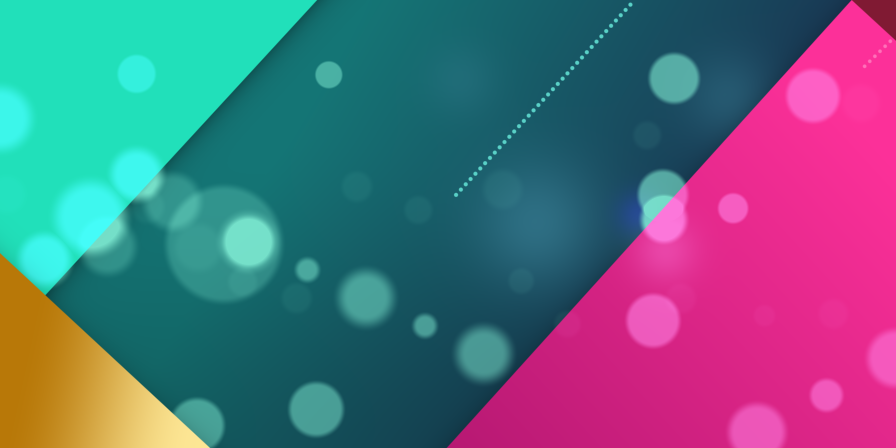
Give the GLSL for this background, as a Shadertoy shader.

```glsl
// Diagonal colour panels (mint, teal, pink, gold) under drifting bokeh lights.
// Panels are half planes with gradients and soft shadows; lights are discs set
// along trails by loops, tinted by the panel they fall on.

const vec3 TEAL = vec3(0.08, 0.46, 0.46);
const vec3 NAVY = vec3(0.10, 0.20, 0.32);
const vec3 MINT = vec3(0.13, 0.88, 0.73);
const vec3 MAGENTA = vec3(0.70, 0.09, 0.44);
const vec3 HOT_PINK = vec3(0.99, 0.19, 0.60);
const vec3 GOLD = vec3(0.72, 0.47, 0.03);
const vec3 CREAM = vec3(0.99, 0.90, 0.58);
const vec3 MAROON = vec3(0.50, 0.10, 0.20);
const vec3 HAZE = vec3(0.24, 0.52, 0.61);
const vec3 VIOLET = vec3(0.16, 0.28, 0.68);

float hash(float n) {
    return fract(sin(n * 127.1) * 4375.85);
}

// Signed distance to the line a-b, positive on its left
float leftOf(vec2 p, vec2 a, vec2 b) {
    vec2 d = normalize(b - a);
    return d.x * (p.y - a.y) - d.y * (p.x - a.x);
}

float cover(float dist, float pixel) {
    return smoothstep(-pixel, pixel, dist);
}

float shadow(float dist, float strength) {
    return 1.0 - strength * exp(-max(-dist, 0.0) / 0.022);
}

// Soft-edged disc; soft runs from 0 (crisp) to 1 (blurred)
float disc(vec2 p, vec2 center, float radius, float soft) {
    float inner = radius * (0.92 - soft);
    return 1.0 - smoothstep(inner, radius * (1.0 + 0.3 * soft), length(p - center));
}

float glow(vec2 p, vec2 center, float radius) {
    vec2 q = (p - center) / radius;
    return exp(-dot(q, q));
}

// Evenly spaced discs from a to b, alternating two radii
float trail(vec2 p, vec2 a, vec2 b, int count, vec2 radii, float soft) {
    float light = 0.0;
    for (int i = 0; i < count; i++) {
        vec2 center = mix(a, b, float(i) / float(count - 1));
        float radius = i % 2 == 0 ? radii.x : radii.y;
        light = max(light, disc(p, center, radius, soft));
    }
    return light;
}

// Faint discs strewn over the whole canvas
float scatter(vec2 p, float seed) {
    float light = 0.0;
    for (float i = 0.0; i < 16.0; i++) {
        float n = seed + i * 3.0;
        vec2 center = vec2(2.0 * (i + hash(n)) / 16.0, 0.8 * hash(n + 1.0));
        light += disc(p, center, mix(0.02, 0.06, hash(n + 2.0)), 0.25);
    }
    return light;
}

// Row of round dots from a to b
float dottedLine(vec2 p, vec2 a, vec2 b, float spacing, float radius, float pixel) {
    vec2 dir = normalize(b - a);
    float last = floor(length(b - a) / spacing);
    float index = clamp(round(dot(p - a, dir) / spacing), 0.0, last);
    return cover(radius - length(p - a - dir * index * spacing), pixel);
}

// All the bokeh light reaching a point
float bokeh(vec2 p) {
    float light = 0.07 * scatter(p, 5.0);
    light += 0.75 * trail(p, vec2(0.10, 0.42), vec2(0.305, 0.61), 3, vec2(0.065, 0.09), 0.3);
    light += 0.28 * trail(p, vec2(0.24, 0.45), vec2(0.385, 0.55), 2, vec2(0.07), 0.25);
    light += 0.50 * trail(p, vec2(0.555, 0.46), vec2(1.08, 0.21), 5, vec2(0.07, 0.03), 0.35);
    light += 0.50 * trail(p, vec2(0.44, 0.05), vec2(0.706, 0.086), 2, vec2(0.065), 0.12);
    light += 0.50 * trail(p, vec2(0.305, 0.835), vec2(0.734, 0.833), 2, vec2(0.045, 0.032), 0.08);
    light += 0.60 * trail(p, vec2(1.505, 0.825), vec2(1.48, 0.565), 2, vec2(0.06), 0.12);
    light += 0.60 * trail(p, vec2(1.815, 0.786), vec2(1.458, 0.284), 3, vec2(0.064, 0.036), 0.12);
    light += 0.55 * trail(p, vec2(1.69, 0.035), vec2(2.0, 0.20), 3, vec2(0.07, 0.04), 0.2);
    // Large pale disc with its bright core, and the flare on the pink edge
    light += 0.27 * disc(p, vec2(0.50, 0.455), 0.137, 0.06);
    light += 0.30 * disc(p, vec2(0.555, 0.46), 0.06, 0.2);
    light += 0.75 * disc(p, vec2(1.482, 0.51), 0.056, 0.2);
    light += 0.35 * glow(p, vec2(1.485, 0.44), 0.07);
    light += 0.70 * disc(p, vec2(0.0, 0.735), 0.08, 0.3);
    return min(light, 0.9);
}

void mainImage(out vec4 fragColor, in vec2 fragCoord) {
    vec2 p = fragCoord / iResolution.y;
    float pixel = 0.8 / iResolution.y;
    float mint = leftOf(p, vec2(0.104, 0.344), vec2(0.708, 1.0));
    float pink = leftOf(p, vec2(1.901, 1.0), vec2(0.997, 0.0));
    float gold = leftOf(p, vec2(0.469, 0.0), vec2(0.0, 0.435));
    float corner = leftOf(p, vec2(1.901, 1.0), vec2(2.0, 0.909));

    // Teal field with blurred haze, dots and panel shadows
    float fade = clamp(0.85 * p.x - 0.5 * p.y - 0.2, 0.0, 1.0);
    vec3 color = mix(TEAL, NAVY, fade) * mix(0.85, 1.0, smoothstep(0.0, 0.7, p.y));
    float haze = glow(p, vec2(1.20, 0.50), 0.14) + 0.6 * glow(p, vec2(1.63, 0.78), 0.10);
    haze += 0.4 * glow(p, vec2(1.03, 0.82), 0.08);
    color = mix(color, HAZE, min(0.6 * haze, 1.0));
    color = mix(color, VIOLET, 0.7 * glow(p, vec2(1.43, 0.52), 0.05));
    color *= shadow(mint, 0.3) * shadow(pink, 0.15);
    float dots = dottedLine(p, vec2(1.018, 0.565), vec2(1.414, 0.997), 0.016, 0.0045, pixel);
    color = mix(color, vec3(0.35, 0.82, 0.78), dots);

    // Mint and pink panels, each with its own light tint
    float inMint = cover(mint, pixel);
    float inPink = cover(pink, pixel);
    vec3 pinkShade = mix(MAGENTA, HOT_PINK, clamp(0.6 * p.x + 0.55 * p.y - 0.55, 0.0, 1.0));
    color = mix(mix(color, MINT, inMint), pinkShade, inPink);
    vec3 tint = mix(vec3(0.50, 0.93, 0.83), vec3(0.28, 1.0, 1.0), inMint);
    tint = mix(tint, vec3(1.0, 0.50, 0.89), inPink);
    color = mix(color, tint, bokeh(p));
    float pinkDots = dottedLine(p, vec2(1.93, 0.852), vec2(2.02, 0.94), 0.016, 0.004, pixel);
    color = mix(color, vec3(1.0, 0.55, 0.78), 0.7 * pinkDots);

    // Gold and maroon corners on top
    color *= shadow(gold, 0.12);
    vec3 goldShade = mix(GOLD, CREAM, smoothstep(0.0, 1.0, 2.3 * p.x - 0.5 * p.y));
    color = mix(color, goldShade, cover(gold, pixel));
    color = mix(color, MAROON, cover(corner, pixel));
    fragColor = vec4(color, 1.0);
}
```
